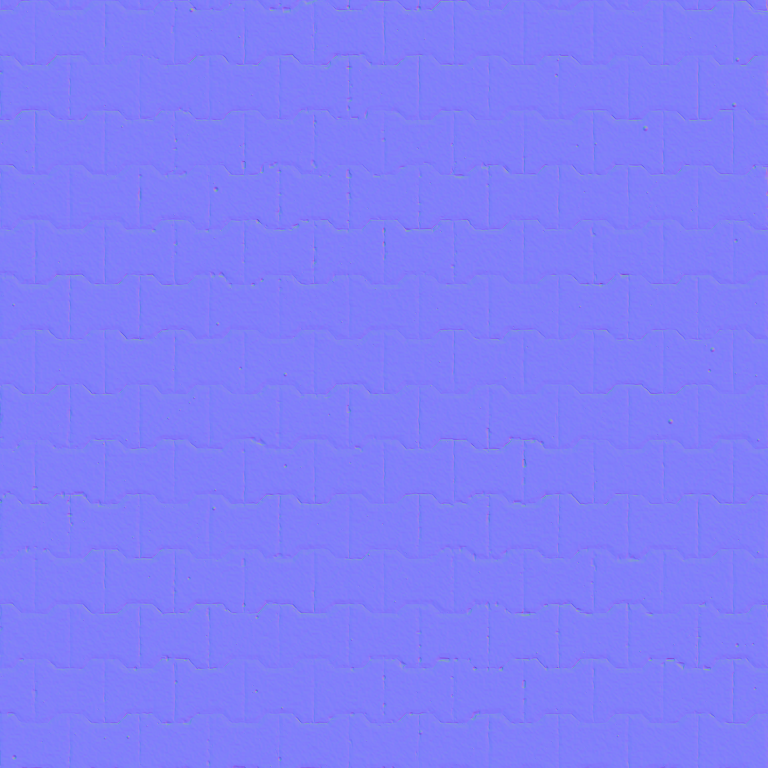
A Shadertoy shader for this texture map:

```glsl
float hash(vec2 p) {
    vec3 q = fract(vec3(p.xyx) * 0.1031);
    q += dot(q, q.yzx + 33.33);
    return fract((q.x + q.y) * q.z);
}

float noise(vec2 p) {
    vec2 i = floor(p), f = fract(p);
    f = f * f * (3.0 - 2.0 * f);
    return mix(mix(hash(i), hash(i + vec2(1, 0)), f.x),
               mix(hash(i + vec2(0, 1)), hash(i + vec2(1, 1)), f.x), f.y);
}

float segmentDistance(vec2 p, vec2 a, vec2 b) {
    vec2 ab = b - a;
    return length(p - a - ab * clamp(dot(p - a, ab) / dot(ab, ab), 0.0, 1.0));
}

// Distance in columns to the nearest vertical joint of a row; rows are staggered
float jointOffset(float x, float row) {
    float shift = 0.5 - 0.5 * mod(row, 2.0);
    return abs(fract(x - shift + 0.5) - 0.5);
}

// Distances in canvas units: x to the stepped bed joint, y to the upright joint
vec2 jointDistances(vec2 uv) {
    vec2 p = vec2(uv.x * 11.0, (1.0 - uv.y) * 14.0 - 0.098);
    float bed = floor(p.y + 0.5);
    float s = jointOffset(p.x, bed);
    float level = 0.085 * clamp((s - 0.25) / 0.065, -1.0, 1.0);
    float row = p.y - bed > level ? bed : bed - 1.0;

    vec2 cell = vec2(11, 14);
    vec2 q = vec2(s, p.y - bed) / cell;
    vec2 a = vec2(0.185, -0.085) / cell, b = vec2(0.315, 0.085) / cell;
    float d = segmentDistance(q, a, b);
    d = min(d, segmentDistance(q, vec2(-0.1, a.y), a));
    d = min(d, segmentDistance(q, b, vec2(0.1, b.y)));
    return vec2(d, jointOffset(p.x, row) / 11.0);
}

// Sparse round pits and raised specks
float specks(vec2 uv, float density) {
    vec2 g = uv * density, id = floor(g);
    float pick = hash(id + 71.0);
    vec2 center = 0.3 + 0.4 * vec2(hash(id + 5.0), hash(id + 19.0));
    float radius = mix(0.05, 0.14, pow(hash(id + 43.0), 3.0));
    float dome = 1.0 - smoothstep(0.0, radius, length(fract(g) - center));
    return dome * radius * (step(0.93, pick) - 2.0 * step(0.965, pick));
}

float height(vec2 uv) {
    // Ragged joint outline
    vec2 wobble = vec2(noise(uv * 240.0), noise(uv * 240.0 + 40.0))
                + vec2(noise(uv * 70.0), noise(uv * 70.0 + 90.0)) - 1.0;
    vec2 d = jointDistances(uv + wobble * 0.0011);

    // Shallow bevels around a narrow groove that is open only in worn stretches
    float wear = smoothstep(0.3, 0.75, noise(uv * vec2(15, 19) + 8.0));
    float crumble = (0.2 + wear) * smoothstep(0.15, 0.8, noise(uv * 190.0));
    float soft = 0.5 + noise(uv * 23.0 + 60.0);
    float bed = (smoothstep(0.0, 0.0075, d.x) - 1.0) * 0.00023 * soft
              + (smoothstep(0.0, 0.0017, d.x) - 1.0) * (0.00003 + 0.00027 * crumble);
    float upright = (smoothstep(0.0, 0.005, d.y) - 1.0) * 0.00015 * soft
                  + (smoothstep(0.0, 0.0017, d.y) - 1.0) * (0.00003 + 0.00025 * crumble);

    // Chipped edges
    float edge = 1.0 - smoothstep(0.001, 0.005, min(d.x, d.y));
    float chips = edge * smoothstep(0.7, 0.95, noise(uv * 170.0 + 3.0))
                * smoothstep(0.5, 0.8, noise(uv * 9.0 + 30.0));

    // Sandy grain and gentle unevenness
    float grain = 0.00010 * noise(uv * 380.0) + 0.00011 * noise(uv * 210.0 + 17.0)
                + 0.00008 * noise(uv * 95.0 + 51.0);
    float swell = 0.0004 * noise(uv * 9.0);
    return min(bed, upright) - chips * 0.0005 + grain + swell
         + specks(uv, 34.0) * 0.007 + specks(uv + 0.37, 95.0) * 0.0025;
}

void mainImage(out vec4 fragColor, in vec2 fragCoord) {
    vec2 uv = fragCoord / iResolution.xy;

    // Surface slope by central differences
    vec2 e = vec2(0.0008, 0.0);
    vec2 n = vec2(height(uv - e.xy) - height(uv + e.xy),
                  height(uv - e.yx) - height(uv + e.yx)) / (2.0 * e.x);
    n = clamp(n, -0.55, 0.55);

    // Encode the slope as a tangent space normal
    float blue = 0.985 - 0.5 * max(n.y, 0.0) - dot(n, n);
    fragColor = vec4(vec2(0.504, 0.497) + 0.5 * n, blue, 1.0);
}
```
